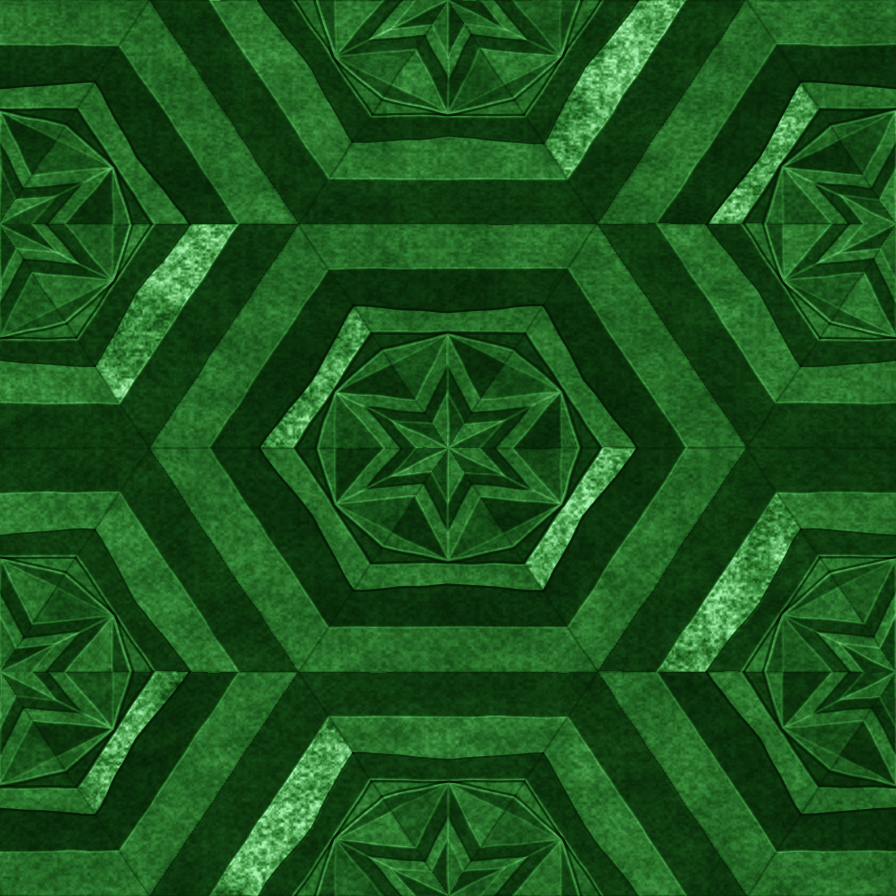
A three.js fragment shader for this pattern:

```glsl
// Embossed green leather: stretched hexagon frames around six-point star rosettes.
varying vec2 vUv;

float hash(vec2 p) {
  return fract(sin(dot(p, vec2(127.1, 311.7))) * 43758.5453);
}

float noise(vec2 p) {
  vec2 i = floor(p), f = fract(p);
  f = f * f * (3.0 - 2.0 * f);
  return mix(mix(hash(i), hash(i + vec2(1.0, 0.0)), f.x),
             mix(hash(i + vec2(0.0, 1.0)), hash(i + 1.0), f.x), f.y);
}

float fbm(vec2 p) {
  float sum = 0.0, amp = 0.53;
  for (int i = 0; i < 4; i++) {
    sum += amp * noise(p);
    p = p * 2.1 + 7.3;
    amp *= 0.5;
  }
  return sum;
}

// Offset from the nearest centre of a 1 by 0.5 lattice, squeezed to regular hexagons
vec2 latticeOffset(vec2 uv, vec2 centre) {
  vec2 period = vec2(1.0, 0.5);
  return (mod(uv - centre + 0.5 * period, period) - 0.5 * period) * vec2(0.866, 1.0);
}

float hexDistance(vec2 p) {
  p = abs(p);
  return max(p.y, p.x * 0.866 + p.y * 0.5);
}

float inside(float dist, float edge) {
  return 1.0 - smoothstep(-0.0011, 0.0011, dist - edge);
}

float crease(float dist, float edge) {
  return 1.0 - smoothstep(0.0003, 0.0021, abs(dist - edge));
}

void main() {
  vec2 uv = vUv + 0.002 * (vec2(noise(vUv * 38.0), noise(vUv * 38.0 + 51.0)) - 0.5);

  // Nearest cell; the relief reverses between the central and side columns
  vec2 p = latticeOffset(uv, vec2(0.5));
  vec2 side = latticeOffset(uv, vec2(0.0, 0.25));
  float relief = abs(uv.y - 0.5) > 0.25 ? -1.0 : 1.0;
  if (hexDistance(side) < hexDistance(p)) {
    p = side;
    relief = -relief;
  }

  // Fold into one half sector: q.x runs to the hexagon edge, q.y along it
  float turn = mod(atan(p.y, p.x), 1.047198) - 0.523599;
  vec2 q = length(p) * vec2(cos(turn), abs(sin(turn)));
  float facet = smoothstep(-0.001, 0.001, length(p) * sin(turn));
  float hex = q.x;
  float lip = q.x + 0.007 * max(0.0, 1.0 - q.y / 0.08);
  float dodecagon = dot(q, vec2(0.966, 0.259));
  float chord = dot(q, vec2(0.866, 0.5));
  float star = dot(q, vec2(0.399, 0.917));
  float spoke = q.x * 0.5 - q.y * 0.866;

  // Nested bands, from the frame in to the core star
  float slot = inside(hex, 0.2);
  float ring = inside(lip, 0.158);
  float gap = inside(hex, 0.13);
  float rosette = inside(dodecagon, 0.1217);
  float core = inside(star, 0.0251);
  float level = mix(0.75, -1.0, slot);
  level = mix(level, 0.8, ring);
  level = mix(level, -0.8, gap);
  level = mix(level, 0.4, rosette);
  level = mix(level, mix(-1.0, -0.15, facet), inside(chord, 0.109));
  level = mix(level, 0.75, inside(star, 0.0502));
  level = mix(level, -0.9, inside(star, 0.0363));
  level = mix(level, mix(-0.5, 0.85, facet), core);
  float tone = 0.325 + 0.13 * level * relief;

  // Glossy faces on the upper left and lower right
  float diagonal = step(p.x * p.y, 0.0) * smoothstep(-0.001, 0.001, abs(p.x) - abs(p.y) * 0.577);
  float glossy = relief > 0.0 ? ring * (1.0 - gap) : slot * (1.0 - ring);
  float patches = fbm(uv * 14.0);
  tone += 0.26 * diagonal * glossy * smoothstep(0.25, 0.65, patches);

  // Leather mottling and grain
  float grain = 0.6 * noise(uv * vec2(210.0, 250.0)) + 0.4 * noise(uv * 430.0);
  tone *= 0.76 + 0.48 * fbm(uv * vec2(26.0, 34.0) + 9.0);
  tone *= 0.72 + 0.56 * grain;
  tone += 0.3 * diagonal * glossy * (grain - 0.5);

  // Worn highlights along the ridges, dark lines in the folds
  float wear = 0.45 + 0.75 * patches;
  float ridge = 0.7 * crease(hex, 0.2) + 0.6 * crease(hex, 0.13) + crease(dodecagon, 0.1217);
  ridge += rosette * (0.7 * crease(star, 0.0502) + 0.45 * crease(chord, 0.109));
  ridge += inside(star, 0.0502) * (0.6 * crease(star, 0.0251) + 0.8 * crease(q.y, 0.0));
  float fold = crease(lip, 0.159) + 0.35 * crease(hex, 0.25) + 0.9 * crease(hex, 0.1275);
  fold += 0.8 * rosette * crease(star, 0.0363);
  fold += 0.45 * crease(spoke, 0.0) * (1.0 - core);
  fold += 0.8 * crease(dodecagon, 0.1245);
  tone = mix(tone, 0.09, min(0.75 * fold, 1.0));
  tone += 0.25 * wear * min(ridge, 1.2);

  // Green ramp, paler toward the highlights
  tone = clamp(tone, 0.06, 0.95);
  float pale = 0.57 * pow(tone, 1.6) + 0.12 * smoothstep(0.5, 1.0, tone);
  gl_FragColor = vec4(pale, tone, pale * 1.05, 1.0);
}
```
